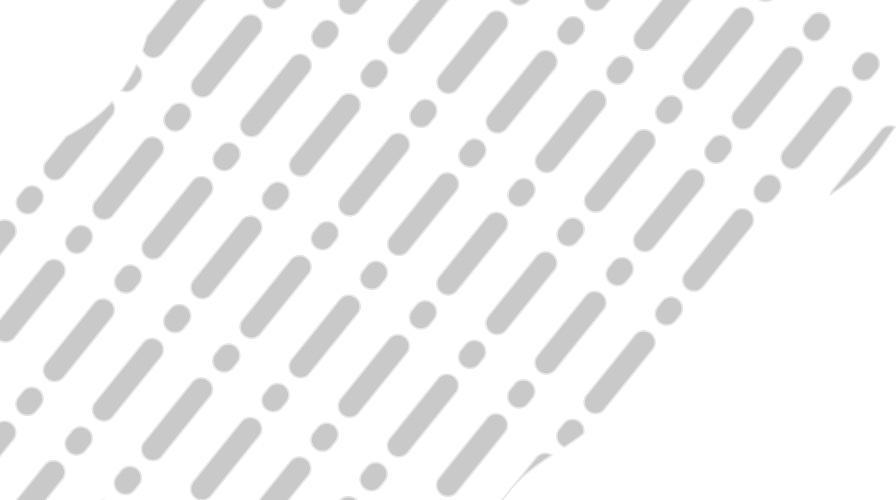
A Shadertoy shader for this pattern:

```glsl
// Slanted columns of alternating long dashes and short dots in grey on white.
// A rotated rectangular lattice repeats two capsule distances; the sheet of
// marks is trimmed by a bowed left edge, a wavy right edge and a flat end.

#define CANVAS_HEIGHT 7.93             // canvas height, in column spacings
#define LATTICE_ORIGIN vec2(2.033, 5.102)
#define SLANT 0.893                    // direction of the dashes, radians
#define PERIOD 2.491                   // dash to dash along a column
#define DASH_HALF 0.61
#define DOT_HALF 0.055
#define STROKE_RADIUS 0.166
#define RIM_WIDTH 0.027
#define SHEET_END 9.05
#define INK vec3(0.79)
#define RIM vec3(0.90)
#define PAPER vec3(1.0)

// Distance to a round-ended stroke lying along y.
float capsule(vec2 p, float halfLength) {
    p.y -= clamp(p.y, -halfLength, halfLength);
    return length(p) - STROKE_RADIUS;
}

// Offset from the nearest lattice line along one axis.
float centredRepeat(float x, float period) {
    return (fract(x / period + 0.5) - 0.5) * period;
}

// One dash per cell, with a dot half a period further along.
float dashesAndDots(vec2 p) {
    float across = centredRepeat(p.x, 1.0);
    float dash = capsule(vec2(across, centredRepeat(p.y, PERIOD)), DASH_HALF);
    float dotMark = capsule(vec2(across, centredRepeat(p.y - 0.5 * PERIOD, PERIOD)), DOT_HALF);
    return min(dash, dotMark);
}

// Negative inside the trimmed sheet.
float sheetEdge(vec2 p) {
    float bow = p.y - 0.924;
    float left = -0.942 - 0.2165 * bow * bow;
    float right = 7.89 + 0.133 * p.y + 0.0924 * cos(2.194 * (p.y - 1.626));
    return max(max(left - p.x, p.x - right), p.y - SHEET_END);
}

float coverage(float d, float pixel) {
    return 1.0 - smoothstep(-0.5 * pixel, 0.5 * pixel, d);
}

void mainImage(out vec4 fragColor, in vec2 fragCoord) {
    float pixel = CANVAS_HEIGHT / iResolution.y;
    vec2 p = fragCoord * pixel - LATTICE_ORIGIN;

    // x runs across the columns, y runs along them
    vec2 along = vec2(cos(SLANT), sin(SLANT));
    vec2 q = vec2(dot(p, vec2(along.y, -along.x)), dot(p, along));

    float d = max(dashesAndDots(q), sheetEdge(q));

    // Pale rim under the solid stroke
    vec3 colour = mix(PAPER, RIM, coverage(d - RIM_WIDTH, pixel));
    colour = mix(colour, INK, coverage(d, pixel));
    fragColor = vec4(colour, 1.0);
}
```
